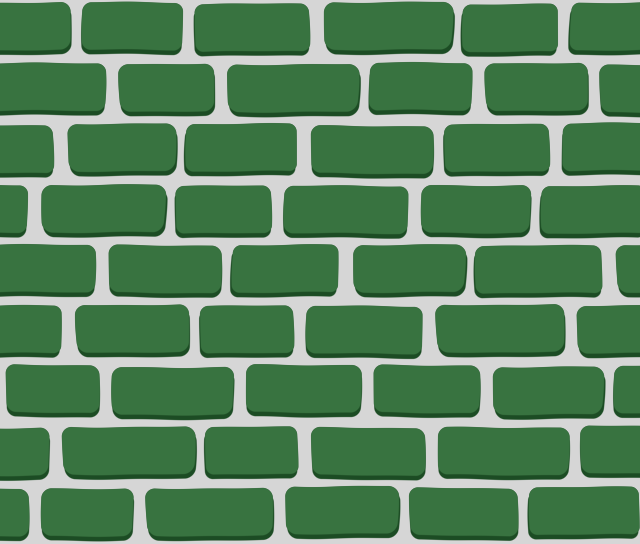
Give the GLSL for this texture, as a Shadertoy shader.

```glsl
const float ROWS = 9.0;
const float PITCH = 2.07; // mean brick spacing, in row heights
const float rowShift[9] = float[9](1.24, 1.73, 0.98, 0.58, 1.67, 0.97, 1.89, 1.06, 0.39);

float hash(vec2 cell) {
    return fract(sin(dot(cell, vec2(12.99, 78.23))) * 4375.85);
}

// Position of the mortar joint to the left of a brick
float jointX(float index, float row) {
    float jitter = hash(vec2(index, row) + 3.7) - 0.5;
    return rowShift[int(row)] + PITCH * index + 0.38 * jitter;
}

float roundedBox(vec2 p, vec2 halfSize, float radius) {
    vec2 q = abs(p) - halfSize + radius;
    return length(max(q, 0.0)) + min(max(q.x, q.y), 0.0) - radius;
}

// Hand-drawn brick face: leaning, slightly barrelled and wavy
float brickFace(vec2 p, vec2 halfSize, float seed) {
    float phase = seed * 6.283;
    p.y += 0.009 * sin(2.3 * p.x + phase) + 0.005 * sin(5.1 * p.x - 2.0 * phase);
    p.x += 0.010 * sin(4.0 * p.y + 3.0 * phase);
    p.x *= 1.0 + 0.06 * p.y * (seed - 0.3) + 0.10 * p.y * p.y;
    return roundedBox(p, halfSize, 0.12 + 0.05 * seed);
}

void mainImage(out vec4 fragColor, in vec2 fragCoord) {
    // One unit is one row height, with y running down from the top
    vec2 p = fragCoord / iResolution.y * ROWS;
    p.y = ROWS - p.y;
    float row = clamp(floor(p.y), 0.0, ROWS - 1.0);
    float nearest = floor((p.x - rowShift[int(row)]) / PITCH);

    float face = 1e3;
    float side = 1e3;
    for (float i = -1.0; i <= 1.0; i++) {
        float index = nearest + i;
        float seed = hash(vec2(index, row) + 17.3);
        float left = jointX(index, row) + 0.08 + 0.04 * seed;
        float right = jointX(index + 1.0, row) - 0.12 + 0.04 * seed;
        float lift = 0.05 * (hash(vec2(row, index) + 8.1) - 0.5);
        vec2 local = p - vec2(0.5 * (left + right), row + 0.455 + lift);
        vec2 halfSize = vec2(0.5 * (right - left), 0.392);

        // Shaded side is the face pushed down and a little sideways
        vec2 depth = vec2(0.05 * (seed - 0.5), 0.075);
        face = min(face, brickFace(local, halfSize, seed));
        side = min(side, brickFace(local - depth, halfSize, seed));
    }
    side = min(side, face);

    // Mortar, shaded side, face
    float blur = 0.8 * ROWS / iResolution.y;
    vec3 color = vec3(0.84);
    color = mix(vec3(0.11, 0.30, 0.14), color, smoothstep(-blur, blur, side));
    color = mix(vec3(0.22, 0.45, 0.25), color, smoothstep(-blur, blur, face));
    fragColor = vec4(color, 1.0);
}
```
